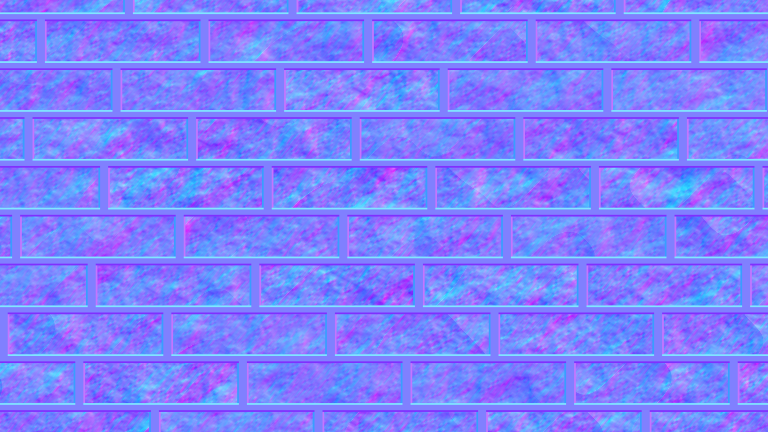
Reproduce this texture map procedurally as a WebGL 2 fragment shader.

```glsl
#version 300 es
precision highp float;

uniform vec2 u_resolution;
out vec4 outColor;

// All lengths are fractions of the canvas height.
#define BRICK_PITCH vec2(0.3787, 0.11306)
#define FIRST_JOINT vec2(0.1836, 0.0567)
#define ROW_SHIFT 0.1750
#define HALF_JOINT vec2(0.0093, 0.0062)
#define EDGE_WIDTH 0.0040
#define ROUGHNESS 0.085
#define BASE_FREQUENCY 11.0
#define OCTAVES 5
#define SLOPE_STEP 0.0012

float hash(vec2 p) {
    vec3 q = fract(p.xyx * vec3(0.1031, 0.1030, 0.0973));
    q += dot(q, q.yzx + 33.33);
    return fract((q.x + q.y) * q.z);
}

float valueNoise(vec2 p) {
    vec2 cell = floor(p);
    vec2 f = fract(p);
    vec2 u = f * f * f * (f * (f * 6.0 - 15.0) + 10.0);
    float low = mix(hash(cell), hash(cell + vec2(1, 0)), u.x);
    float high = mix(hash(cell + vec2(0, 1)), hash(cell + vec2(1, 1)), u.x);
    return mix(low, high, u.y);
}

// Split stone: creased facets under progressively finer grain.
float stoneHeight(vec2 p, vec2 seed) {
    // Stretch the relief along the rising diagonal.
    vec2 q = vec2((p.x + p.y) * 0.55, (p.y - p.x) * 0.90);
    float frequency = BASE_FREQUENCY;
    float height = 0.6 * abs(2.0 * valueNoise(q * frequency * 0.6 + seed) - 1.0) / frequency;
    mat2 turn = mat2(0.94, 0.34, -0.34, 0.94);
    for (int i = 0; i < OCTAVES; i++) {
        height += valueNoise(q * frequency + seed) / frequency;
        q = turn * q;
        frequency *= 1.9;
        seed += 17.3;
    }
    return height;
}

vec2 stoneSlope(vec2 p, vec2 seed) {
    float h = stoneHeight(p, seed);
    float hx = stoneHeight(p + vec2(SLOPE_STEP, 0.0), seed);
    float hy = stoneHeight(p + vec2(0.0, SLOPE_STEP), seed);
    return vec2(hx - h, hy - h) / SLOPE_STEP;
}

// Antialiased step, one pixel wide.
float cover(float d, float pixel) {
    return clamp(d / pixel + 0.5, 0.0, 1.0);
}

float edgeBand(float d, float pixel) {
    return 1.0 - cover(d - EDGE_WIDTH, pixel);
}

void main() {
    float pixel = 1.0 / u_resolution.y;
    vec2 p = gl_FragCoord.xy * pixel;

    // Brick cell, each row shifted by a constant step.
    vec2 grid = p - FIRST_JOINT;
    float row = floor(grid.y / BRICK_PITCH.y);
    grid.x += row * ROW_SHIFT;
    vec2 brick = vec2(floor(grid.x / BRICK_PITCH.x), row);
    vec2 local = grid - brick * BRICK_PITCH;

    // Distances inward from the left/bottom and right/top sides.
    vec2 fromLow = local - HALF_JOINT;
    vec2 fromHigh = BRICK_PITCH - HALF_JOINT - local;
    vec2 inner = min(fromLow, fromHigh);
    float inside = cover(inner.x, pixel) * cover(inner.y, pixel);

    // Rough face, varied per brick.
    float variation = hash(brick + 40.0);
    vec2 seed = 60.0 * vec2(variation, hash(brick + 71.0)) + 90.0;
    vec2 slope = stoneSlope(p, seed) * ROUGHNESS * mix(0.85, 1.2, variation);
    slope = clamp(slope + vec2(-0.01, 0.0), -0.34, 0.34);

    // Steep sides around the face.
    slope = mix(slope, vec2(0.27, -0.04), edgeBand(fromLow.x, pixel));
    slope = mix(slope, vec2(-0.28, 0.12), edgeBand(fromHigh.x, pixel));
    slope = mix(slope, vec2(0.0, 0.40), edgeBand(fromLow.y, pixel));
    slope = mix(slope, vec2(0.0, -0.31), edgeBand(fromHigh.y, pixel));

    // Flat mortar keeps zero slope.
    outColor = vec4(0.5 + slope * inside, 1.0, 1.0);
}
```
